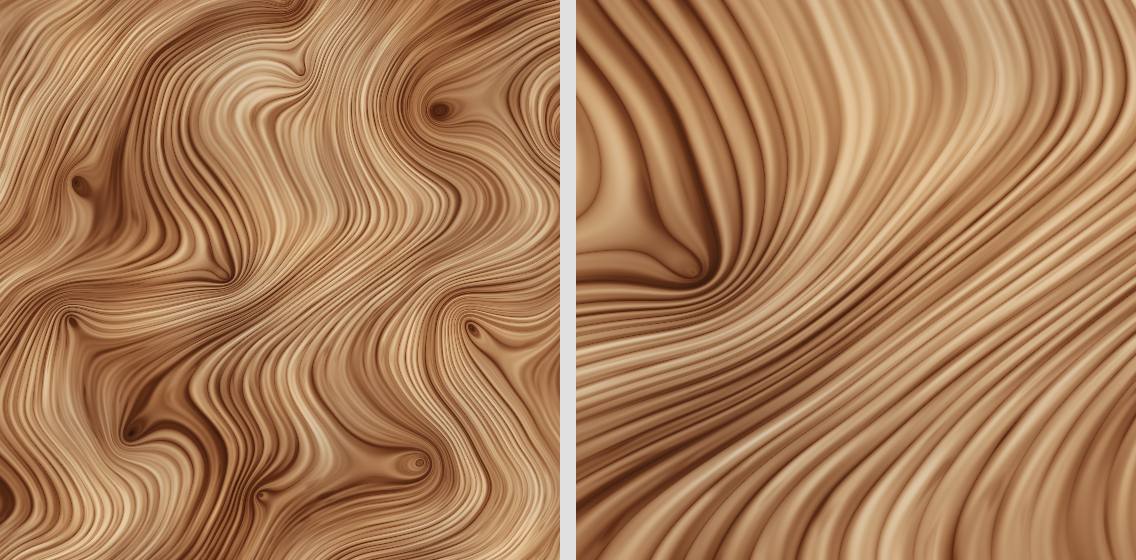
Left, the full canvas; right, a detail of the centre.
Reproduce this texture procedurally as a Shadertoy shader.

```glsl
const float TAU = 6.2831853;

// Flow of the grain
const float LEAN = 0.53;          // sideways drift of the fibres per unit of height
const float WAVE_PERIOD = 0.5;
const float WAVE_HEIGHT = 0.1;
const float CALM_HEIGHT = 0.025;  // wave height in the straight upper left
const float WARP = 0.07;

// Knots
const float KNOT_GRID = 3.2;
const float KNOT_MIN = 0.028;
const float KNOT_MAX = 0.085;
const float KNOT_PULL = 2.8;

// Ridges and fibres
const float RIDGES = 46.0;
const float RIDGE_DEPTH = 0.34;
const float FIBRES = 150.0;
const float FIBRE_DEPTH = 0.42;
const float BASE_TONE = 0.54;

// Wood tones from dark to light
const vec3 WOOD[6] = vec3[6](
    vec3(0.37, 0.18, 0.09), vec3(0.52, 0.31, 0.18), vec3(0.62, 0.42, 0.27),
    vec3(0.70, 0.52, 0.36), vec3(0.78, 0.63, 0.46), vec3(0.85, 0.74, 0.60));

float hash(vec2 cell, uint seed) {
    uvec2 q = uvec2(ivec2(cell));
    uint h = q.x * 1597u + q.y * 51749u + seed * 7919u;
    h = (h ^ (h >> 15)) * 73244475u;
    h = (h ^ (h >> 13)) * 73244475u;
    h ^= h >> 16;
    return float(h & 65535u) / 65536.0;
}

float cornerSlope(vec2 cell, vec2 offset) {
    float angle = TAU * hash(cell, 1u);
    return dot(vec2(cos(angle), sin(angle)), offset);
}

float gradientNoise(vec2 p) {
    vec2 i = floor(p), f = p - i, e = vec2(1.0, 0.0);
    vec2 u = f * f * f * (f * (f * 6.0 - 15.0) + 10.0);
    float low = mix(cornerSlope(i, f), cornerSlope(i + e.xy, f - e.xy), u.x);
    float high = mix(cornerSlope(i + e.yx, f - e.yx), cornerSlope(i + e.xx, f - e.xx), u.x);
    return mix(low, high, u.y);
}

vec2 warp(vec2 p) {
    vec2 bend = vec2(gradientNoise(p * 2.5), gradientNoise(p * 2.5 + 17.0));
    vec2 ripple = vec2(gradientNoise(p * 9.0 + 5.0), gradientNoise(p * 9.0 + 31.0));
    return p + WARP * bend + 0.008 * ripple;
}

// Level lines of this field are the fibres before knots push them aside
float flow(vec2 p) {
    float across = p.x - LEAN * p.y - 0.35;
    float wavy = smoothstep(-0.75, -0.35, across);
    float wave = cos(TAU * (p.y - 0.6) / WAVE_PERIOD);
    return across - mix(CALM_HEIGHT, WAVE_HEIGHT, wavy) * wave
         - 0.5 * (1.0 - wavy) * (p.y - 0.5);
}

// x: shift of the flow field, y: dark stain
vec2 knots(vec2 p) {
    vec2 home = floor(p * KNOT_GRID), sum = vec2(0.0);
    for (int j = -1; j <= 1; j++)
    for (int i = -1; i <= 1; i++) {
        vec2 cell = home + vec2(i, j);
        vec2 jitter = 0.2 + 0.6 * vec2(hash(cell, 2u), hash(cell, 3u));
        vec2 d = p - (cell + jitter) / KNOT_GRID;
        d.x *= mix(0.8, 1.2, hash(cell, 4u));
        float size = mix(KNOT_MIN, KNOT_MAX, pow(hash(cell, 5u), 1.5));
        float side = hash(cell, 6u) > 0.5 ? 1.0 : -1.0;
        float r = length(d);
        float fade = 1.0 - smoothstep(0.18, 0.3, r);
        float rings = KNOT_PULL * size * exp(-r / size);
        float detour = 0.7 * size * exp(-r * r / 0.02);
        float stain = 0.24 * exp(-r * r / (size * size));
        float heart = 0.4 * exp(-r * r / (0.04 * size * size));
        sum += fade * vec2(side * (rings + detour), stain + heart);
    }
    return sum;
}

vec3 woodColor(float tone) {
    float x = clamp(tone, 0.0, 1.0) * 5.0;
    int i = int(min(floor(x), 4.0));
    vec3 color = mix(WOOD[i], WOOD[i + 1], x - float(i));
    color *= 1.0 + 0.8 * clamp(tone, -0.8, 0.0);
    return color + 0.25 * max(tone - 1.0, 0.0);
}

void mainImage(out vec4 fragColor, in vec2 fragCoord) {
    vec2 uv = fragCoord / iResolution.y;
    vec2 p = warp(uv);
    vec2 knot = knots(p);
    float across = flow(p) + knot.x;
    float along = p.y + LEAN * p.x;

    // Rounded ridges with narrow grooves, lit from one side
    float phase = across * RIDGES + 1.5 * gradientNoise(vec2(across * 11.0, along * 1.5));
    float spread = length(vec2(dFdx(phase), dFdy(phase)));
    float detail = 1.0 - smoothstep(0.28, 0.7, spread);
    float crest = sqrt(abs(sin(0.5 * TAU * phase)) + 0.5 * spread * spread);
    float ridge = 2.2 * (crest - 0.76) + 0.4 * sin(TAU * phase);
    float relief = smoothstep(-0.4, 0.25, gradientNoise(uv * 3.2 + 40.0)
                 + 0.6 * gradientNoise(vec2(across * 8.0, along * 2.0) + 70.0));

    // Colour bands and fine fibres
    float broad = gradientNoise(vec2(across * 5.0, along * 1.6) + 11.0);
    float bands = gradientNoise(vec2(across * 21.0, along * 2.2) + 23.0);
    float patches = gradientNoise(uv * 4.0 + 90.0);
    float fibres = gradientNoise(vec2(across * FIBRES, along * 9.0))
                 + 0.6 * gradientNoise(vec2(across * FIBRES * 0.5, along * 6.0) + 50.0);
    float pores = smoothstep(0.3, 0.55, gradientNoise(vec2(across * 115.0, along * 16.0) + 8.0));

    float tone = BASE_TONE + 0.58 * broad + 0.48 * bands + 0.3 * patches - knot.y;
    tone += detail * (RIDGE_DEPTH * relief * ridge - 0.2 * pores);
    tone += FIBRE_DEPTH * mix(0.5, 1.0, detail) * fibres;

    vec3 warmth = 1.0 + vec3(0.05, 0.0, -0.09) * gradientNoise(uv * 6.0 + 120.0);
    fragColor = vec4(clamp(woodColor(tone) * warmth, 0.0, 1.0), 1.0);
}
```
